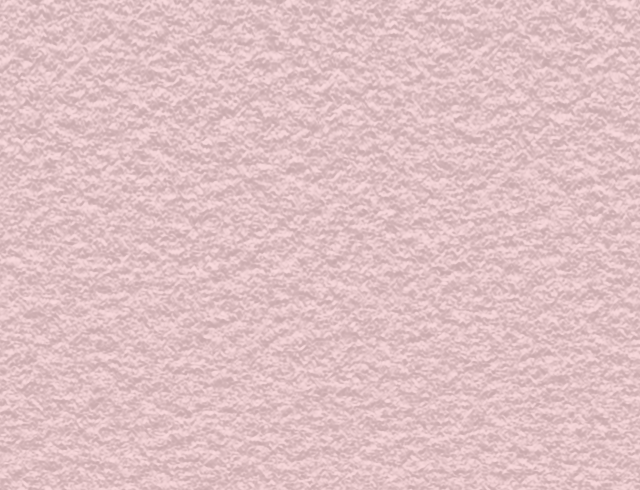
This texture is drawn by a WebGL 1 fragment shader. Its source:

```glsl
precision highp float;
// Pink roughcast plaster lit from above: a crumbly height field of rotated
// value-noise octaves, shaded by its vertical slope, with fine round sand
// grains over it that break the pale ridges into specks.

#define GRAIN_FREQ 46.0     // coarsest lumps per canvas height
#define ROUGHNESS 0.7       // amplitude kept per octave
#define LIGHT_STEP 0.0038   // distance over which the slope is taken
#define RELIEF 6.0          // slope to tone gain
#define SAND_FREQ 165.0     // sand grains per canvas height
#define SAND 2.1            // strength of the sand grains
#define WARP 0.003          // irregular bending of the lumps
#define TONE_BIAS -0.02     // shifts the balance of light and shade
#define DARK_PINK vec3(0.83, 0.71, 0.72)
#define MID_PINK vec3(0.88, 0.76, 0.77)
#define PALE_PINK vec3(0.94, 0.82, 0.83)

uniform vec2 u_resolution;

float hash(vec2 cell) {
  vec3 p = fract(cell.xyx * vec3(0.1031, 0.1030, 0.0973));
  p += dot(p, p.yzx + 33.33);
  return fract((p.x + p.y) * p.z);
}

float valueNoise(vec2 p) {
  vec2 cell = floor(p);
  vec2 f = fract(p);
  vec2 w = f * f * (3.0 - 2.0 * f);
  float low = mix(hash(cell), hash(cell + vec2(1.0, 0.0)), w.x);
  float high = mix(hash(cell + vec2(0.0, 1.0)), hash(cell + vec2(1.0, 1.0)), w.x);
  return mix(low, high, w.y);
}

vec2 rotate(vec2 p, float angle) {
  float c = cos(angle);
  float s = sin(angle);
  return vec2(c * p.x - s * p.y, s * p.x + c * p.y);
}

// Plaster height: broad lumps lie flat, finer ones turn round and narrow.
float plasterHeight(vec2 p) {
  float height = 0.0;
  float amplitude = 1.0;
  float frequency = GRAIN_FREQ;
  float angle = 0.5;
  float stretch = 1.2;
  for (int i = 0; i < 3; i++) {
    vec2 q = rotate(vec2(p.x / stretch, p.y), angle);
    height += amplitude * valueNoise(q * frequency + 57.3 * (float(i) + 1.0));
    amplitude *= ROUGHNESS;
    frequency *= 1.93;
    angle = -angle * 1.3;
    stretch *= 0.85;
  }
  return height;
}

void main() {
  vec2 uv = gl_FragCoord.xy / u_resolution.y;

  // Lumps grow a little larger towards the top.
  vec2 p = vec2(uv.x, uv.y * (1.14 - 0.12 * uv.y));
  vec2 bend = vec2(valueNoise(uv * 61.0 + 11.0), valueNoise(uv * 61.0 + 83.0));
  p += WARP * (bend - 0.5);

  // Light from above: faces falling away upwards are bright.
  float slope = plasterHeight(p) - plasterHeight(p + vec2(0.0, LIGHT_STEP));
  float tone = slope * RELIEF * mix(0.94, 1.06, uv.y);

  // Sand grains, then soft limits on light and shade.
  tone += SAND * (valueNoise(rotate(uv, 0.7) * SAND_FREQ + 31.0) - 0.5);
  tone += TONE_BIAS;
  tone *= 1.2 / sqrt(1.0 + 0.28 * tone * tone);

  vec3 color = MID_PINK;
  color += (PALE_PINK - MID_PINK) * max(tone, 0.0) * 0.8;
  color += (DARK_PINK - MID_PINK) * max(-tone, 0.0) * 0.92;
  color += vec3(0.004, -0.002, -0.002) * (0.5 - uv.y);
  gl_FragColor = vec4(color, 1.0);
}
```
